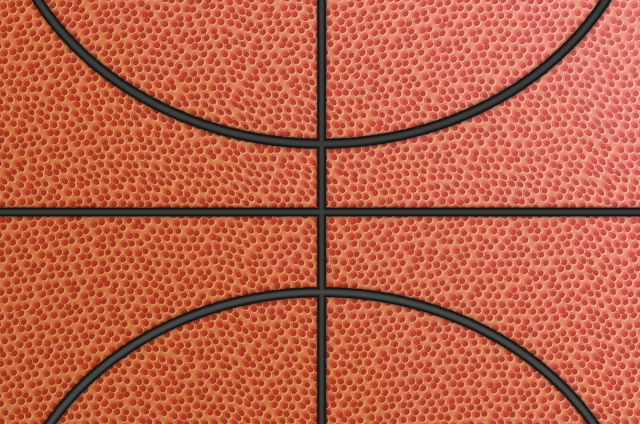
Reproduce this texture procedurally as a WebGL 1 fragment shader.

```glsl
precision highp float;
// Pebbled orange leather crossed by dark rubber seams: a straight cross and
// two elliptical arcs. Pebbles are cellular noise on a jittered hexagonal
// lattice; seams are distance functions shaded as rounded channels.

uniform vec2 u_resolution;

const float PEBBLES_PER_HEIGHT = 46.0;
const float ROW_STEP = 0.866;

vec2 hash2(vec2 cell) {
  vec2 s = vec2(dot(cell, vec2(127.1, 311.7)), dot(cell, vec2(269.5, 183.3)));
  return fract(sin(s) * 43758.5);
}

// Offset from the nearest pebble centre (xy) and that pebble's random value (z).
vec3 nearestPebble(vec2 p, float jitter) {
  vec3 nearest = vec3(9.0, 9.0, 0.0);
  float baseRow = floor(p.y / ROW_STEP);
  for (int j = -1; j <= 1; j++) {
    float row = baseRow + float(j);
    float shift = 0.5 * mod(row, 2.0);
    float baseColumn = floor(p.x - shift);
    for (int i = -1; i <= 1; i++) {
      float column = baseColumn + float(i);
      vec2 rnd = hash2(vec2(column, row));
      vec2 centre = vec2(column + shift + 0.5, (row + 0.5) * ROW_STEP);
      vec2 offset = p - centre - (rnd - 0.5) * jitter;
      if (dot(offset, offset) < dot(nearest.xy, nearest.xy)) {
        nearest = vec3(offset, rnd.x);
      }
    }
  }
  return nearest;
}

// Layered sines bend the lattice so that its rows wander.
vec2 bend(vec2 p) {
  vec2 wave = sin(p.yx * vec2(9.0, 7.0) + vec2(0.6, 2.1));
  return p + 0.016 * wave + 0.006 * sin(p.yx * 23.0 + wave * 2.0);
}

// Approximate signed distance to an axis-aligned ellipse.
float ellipseDistance(vec2 p, vec2 radii) {
  float k = length(p / radii);
  return k * (k - 1.0) / max(length(p / (radii * radii)), 0.001);
}

vec3 leather(vec2 p, float sheen, float pixel) {
  vec3 pebble = nearestPebble(bend(p) * PEBBLES_PER_HEIGHT, 0.42);
  float dist = length(pebble.xy);
  float soft = max(0.05, 0.6 * pixel * PEBBLES_PER_HEIGHT);
  float radius = 0.325 + 0.05 * (pebble.z - 0.5);
  float top = 1.0 - smoothstep(radius - soft, radius + soft, dist);

  // Light from the upper left catches the far wall of each valley.
  float facing = dot(pebble.xy / max(dist, 0.001), vec2(0.8, -0.6));
  float rim = exp(-pow((dist - 0.44) / 0.10, 2.0));
  vec3 valley = mix(vec3(0.82, 0.46, 0.27), vec3(0.88, 0.56, 0.49), sheen);
  valley += rim * facing * vec3(0.10, 0.13, 0.13);

  vec3 cap = mix(vec3(0.68, 0.21, 0.13), vec3(0.76, 0.28, 0.30), sheen);
  cap *= 0.94 + 0.12 * pebble.z;
  cap *= 1.0 - 0.16 * smoothstep(0.1, 0.34, dist) * facing;
  return mix(valley, cap, top);
}

// Rounded rubber profile: pale along the middle, near black at both edges.
vec3 rubber(float dist, float halfWidth, float glow) {
  float across = clamp(dist / halfWidth, 0.0, 1.0);
  float crown = 1.0 - smoothstep(0.15, 0.95, across);
  return mix(vec3(0.075, 0.07, 0.07), vec3(0.25, 0.25, 0.245) * glow, crown);
}

void main() {
  float pixel = 1.0 / u_resolution.y;
  vec2 p = gl_FragCoord.xy * pixel;
  float aspect = u_resolution.x * pixel;
  vec2 q = vec2(p.x - 0.5026 * aspect, p.y);

  // Broad light: pink sheen at the upper right, deeper orange lower left.
  vec2 uv = vec2(p.x / aspect, p.y);
  float sheen = smoothstep(0.35, 1.65, uv.x + 0.55 * uv.y);
  float haze = exp(-2.6 * length((uv - vec2(1.02, 0.88)) * vec2(1.5, 1.0)));
  vec3 color = leather(p, sheen, pixel);
  color *= 0.95 + 0.08 * uv.x + 0.04 * uv.y;
  color = mix(color, vec3(0.92, 0.62, 0.58), 0.3 * haze);

  // Seams
  float straight = min(abs(q.x), abs(q.y - 0.5));
  float upper = abs(ellipseDistance(q - vec2(0.0, 1.324), vec2(0.768, 0.663)));
  float lower = abs(ellipseDistance(q - vec2(0.0, -0.329), vec2(0.748, 0.640)));
  float arcs = min(upper, lower);
  float straightWidth = 0.0100;
  float arcWidth = 0.0115;
  float gap = min(straight - straightWidth, arcs - arcWidth);

  // Contact shadow where the leather rolls into a seam
  color *= 1.0 - 0.55 * exp(-max(gap, 0.0) / 0.0035);

  float arcGlow = lower < upper ? 1.15 : 0.98;
  vec3 seam = max(rubber(straight, straightWidth, 0.95),
                  rubber(arcs, arcWidth, arcGlow));
  float seamMask = 1.0 - smoothstep(-0.7 * pixel, 0.7 * pixel, gap);
  color = mix(color, seam, seamMask);

  gl_FragColor = vec4(clamp(color, 0.0, 1.0), 1.0);
}
```
